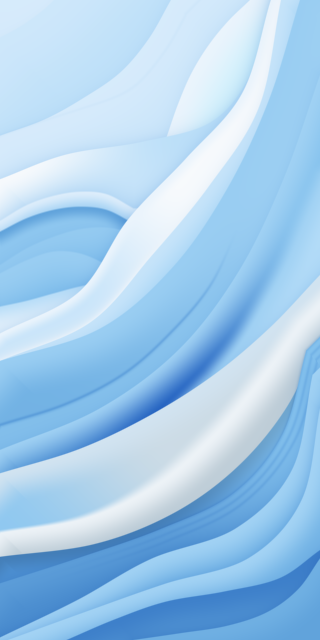
This background is drawn by a Shadertoy shader. Its source:

```glsl
#define WHITE  vec3(0.97, 0.98, 0.99)
#define PEARL  vec3(0.80, 0.86, 0.90)
#define MIST   vec3(0.84, 0.92, 0.985)
#define SKY    vec3(0.70, 0.86, 0.97)
#define AZURE  vec3(0.52, 0.76, 0.93)
#define STEEL  vec3(0.38, 0.64, 0.86)
#define COBALT vec3(0.27, 0.53, 0.80)
#define DEEP   vec3(0.14, 0.39, 0.76)
#define SHADOW_TINT vec3(0.62, 0.78, 0.92)
#define SHADOW_FALLOFF 32.0

// Smooth curve through six evenly spaced heights over a span
float curve(float t, vec2 span, vec3 a, vec3 b) {
    float h[8] = float[8](2.0 * a.x - a.y, a.x, a.y, a.z, b.x, b.y, b.z, 2.0 * b.z - b.y);
    float k = clamp((t - span.x) / (span.y - span.x), 0.0, 1.0) * 5.0;
    int i = int(min(k, 4.0));
    float f = k - float(i);
    float p = h[i], q = h[i + 1], r = h[i + 2], s = h[i + 3];
    return q + 0.5 * f * (r - p + f * (2.0 * p - 5.0 * q + 4.0 * r - s + f * (3.0 * (q - r) + s - p)));
}

// Approximate distance below a curve, negative above it
float below(vec2 q, vec2 span, vec3 a, vec3 b) {
    float e = 0.004;
    float slope = (curve(q.x + e, span, a, b) - curve(q.x - e, span, a, b)) / (2.0 * e);
    return (curve(q.x, span, a, b) - q.y) / sqrt(1.0 + slope * slope);
}

vec3 ramp(vec3 edge, vec3 inner, float d, float width) {
    return mix(edge, inner, smoothstep(0.0, width, d));
}

// Paint a sheet below its edge and cast its shadow above
void sheet(inout vec3 c, float d, vec3 fill, float shadow) {
    float aa = 1.2 / iResolution.x;
    c *= mix(vec3(1.0), SHADOW_TINT, shadow * exp(min(d, 0.0) * SHADOW_FALLOFF));
    c = mix(c, fill, smoothstep(-aa, aa, d));
}

void crease(inout vec3 c, float d, float strength) {
    float w = 1.8 / 256.0;
    c *= mix(vec3(1.0), SHADOW_TINT, strength * exp(-d * d / (w * w)));
}

void mainImage(out vec4 fragColor, in vec2 fragCoord) {
    vec2 p = fragCoord / iResolution.xy * vec2(1.0, 2.0);
    vec2 q = vec2(p.x + p.y, p.y - p.x); // diagonal frame
    float t = q.x, d;

    // Pale upper veils
    vec3 c = mix(MIST, WHITE, 0.2 * p.x);
    d = below(q, vec2(1.883, 2.17), vec3(1.883, 1.865, 1.85), vec3(1.84, 1.833, 1.831));
    sheet(c, d, ramp(mix(SKY, MIST, 0.75), mix(SKY, MIST, 0.35), d, 0.4), 0.05);
    d = below(q, vec2(1.576, 2.534), vec3(1.576, 1.487, 1.432), vec3(1.398, 1.414, 1.466));
    sheet(c, d, ramp(MIST, mix(SKY, MIST, 0.75), d, 0.3), 0.12);
    crease(c, d - 0.09 * smoothstep(1.7, 2.2, t), 0.06);
    d = below(q, vec2(2.09, 2.78), vec3(1.05, 1.117, 1.172), vec3(1.206, 1.221, 1.219));
    sheet(c, d, ramp(mix(MIST, WHITE, 0.6), vec3(0.84, 0.95, 0.99), d, 0.2), 0.12);

    // Rolling wave and arch
    d = below(q, vec2(1.44, 2.846), vec3(1.44, 1.312, 1.112), vec3(0.958, 0.99, 1.154));
    vec3 wave = mix(WHITE, mix(SKY, MIST, 0.3), smoothstep(0.05, 0.55, p.x));
    sheet(c, d, ramp(wave, mix(SKY, MIST, 0.6), d, 0.22), 0.22);
    vec2 archSpan = vec2(0.0, 0.417);
    d = below(p, archSpan, vec3(1.31, 1.359, 1.388), vec3(1.401, 1.393, 1.349));
    sheet(c, d, ramp(mix(MIST, WHITE, 0.3), SKY, d, 0.055), 0.2);

    // Nested hollow
    d = below(p, archSpan, vec3(1.276, 1.318, 1.344), vec3(1.354, 1.344, 1.302));
    sheet(c, d, ramp(STEEL, mix(AZURE, SKY, 0.25), d, 0.05), 0.15);
    d = below(p, archSpan, vec3(1.172, 1.224, 1.26), vec3(1.284, 1.289, 1.271));
    sheet(c, d, ramp(mix(AZURE, SKY, 0.35), AZURE, d, 0.15), 0.12);
    d = below(p, archSpan, vec3(1.146, 1.187, 1.214), vec3(1.208, 1.172, 1.12));
    sheet(c, d, ramp(mix(AZURE, SKY, 0.45), AZURE, d, 0.16), 0.1);
    d = below(p, archSpan, vec3(1.042, 1.06, 1.083), vec3(1.105, 1.12, 1.13));
    sheet(c, d, ramp(SKY, mix(MIST, WHITE, 0.5), d + 0.02, 0.09), 0.15);

    // White ribbon
    d = below(q, vec2(0.958, 2.846), vec3(0.958, 0.841, 0.914), vec3(0.924, 0.953, 1.154));
    float rim = below(q, vec2(0.872, 2.878), vec3(0.872, 0.711, 0.727), vec3(0.766, 0.857, 1.122));
    vec3 ribbon = mix(mix(SKY, MIST, 0.65), WHITE, smoothstep(1.3, 2.0, t));
    ribbon = mix(ramp(mix(MIST, WHITE, 0.6), ribbon, d, 0.06), WHITE, exp(min(rim, 0.0) * 45.0));
    sheet(c, d, ribbon, 0.3);

    // Blue folds under the ribbon
    sheet(c, rim, ramp(mix(SKY, MIST, 0.55), SKY, rim, 0.13), 0.12);
    d = below(q, vec2(0.872, 2.938), vec3(0.872, 0.661, 0.625), vec3(0.698, 0.846, 1.063));
    vec3 fold = mix(mix(STEEL, AZURE, 0.5), mix(AZURE, SKY, 0.55), smoothstep(0.8, 2.4, t));
    sheet(c, d, ramp(mix(AZURE, SKY, 0.45), fold, d, 0.2), 0.08);
    d = below(q, vec2(0.672, 2.04), vec3(0.672, 0.531, 0.445), vec3(0.427, 0.451, 0.547));
    float fade = 1.0 - smoothstep(1.6, 2.05, t);
    crease(c, d, 0.5 * fade);
    c = mix(c, mix(AZURE, SKY, 0.2), 0.6 * fade * smoothstep(0.0, 0.02, d));
    d = below(q, vec2(0.594, 2.766), vec3(0.594, 0.414, 0.349), vec3(0.406, 0.557, 0.766));
    float gloom = exp(-pow((t - 1.3) / 0.5, 2.0));
    vec3 trough = mix(mix(STEEL, AZURE, smoothstep(1.4, 2.3, t)), DEEP, gloom);
    sheet(c, d, ramp(mix(AZURE, SKY, 0.6), trough, d + 0.015, 0.18), 0.15);
    d = below(q, vec2(1.479, 2.453), vec3(0.177, 0.198, 0.245), vec3(0.3, 0.378, 0.453));
    c = mix(c, ramp(mix(AZURE, SKY, 0.6), SKY, d, 0.12), smoothstep(-0.05, 0.03, d));

    // Pearl band with a bright lower lip
    d = below(q, vec2(0.521, 2.141), vec3(0.521, 0.349, 0.234), vec3(0.161, 0.133, 0.141));
    vec3 band = mix(mix(AZURE, SKY, 0.25), PEARL, smoothstep(0.35, 1.15, t));
    sheet(c, d, ramp(mix(MIST, PEARL, 0.5), band, d, 0.16), 0.25);
    d = below(q, vec2(0.339, 1.927), vec3(0.339, 0.115, 0.0), vec3(-0.026, 0.0, 0.052));
    vec3 lip = ramp(mix(WHITE, PEARL, 0.25), PEARL * 0.94, d, 0.14);
    c = mix(c, lip, smoothstep(-0.01 - 0.06 * smoothstep(0.4, 1.3, t), 0.01, d));

    // Lower folds
    d = below(q, vec2(0.26, 1.932), vec3(0.26, 0.005, -0.143), vec3(-0.2, -0.174, -0.068));
    vec3 under = mix(mix(COBALT, STEEL, 0.3), AZURE, smoothstep(0.7, 1.7, t));
    sheet(c, d, ramp(under * 0.88, under, d, 0.09), 0.0);
    d = below(q, vec2(0.177, 1.862), vec3(0.177, 0.005, -0.156), vec3(-0.271, -0.24, -0.052));
    sheet(c, d, ramp(mix(under, AZURE, 0.25), under, d, 0.16), 0.2);
    for (int i = 0; i < 3; i++)
        crease(c, d - 0.03 * float(i), 0.3 * smoothstep(0.2, 1.3, t) * smoothstep(-0.01, 0.0, d + 0.01));
    d = below(q, vec2(0.008, 1.805), vec3(0.008, -0.117, -0.219), vec3(-0.388, -0.38, -0.148));
    sheet(c, d, ramp(mix(AZURE, SKY, 0.6), mix(STEEL, AZURE, 0.7), d, 0.16), 0.25);
    d = below(q, vec2(0.0, 1.724), vec3(-0.013, -0.174, -0.339), vec3(-0.521, -0.505, -0.276));
    sheet(c, d, ramp(mix(AZURE, SKY, 0.65), mix(STEEL, AZURE, 0.65), d, 0.15), 0.35);
    d = below(q, vec2(0.208, 1.281), vec3(-0.208, -0.294, -0.398), vec3(-0.549, -0.68, -0.719));
    sheet(c, d, ramp(mix(COBALT, DEEP, 0.2), mix(COBALT, STEEL, 0.4), d, 0.15), 0.15);
    d = below(q, vec2(0.417, 1.255), vec3(-0.417, -0.542, -0.664), vec3(-0.747, -0.773, -0.745));
    sheet(c, d, ramp(mix(STEEL, AZURE, 0.4), STEEL, d, 0.15), 0.4);

    fragColor = vec4(c, 1.0);
}
```
